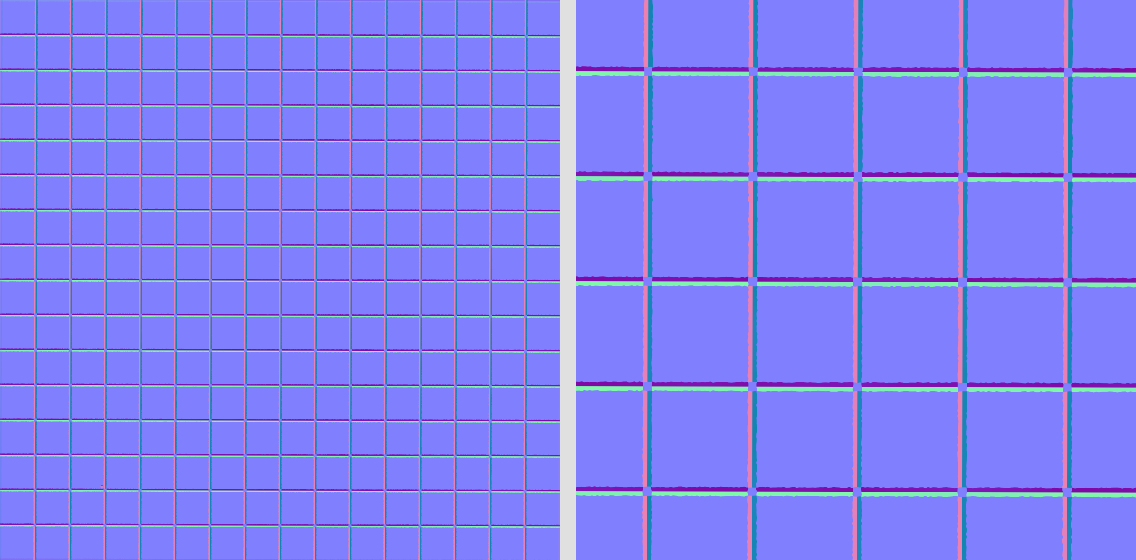
Left: the whole. Right: its middle third, enlarged.
Give the GLSL for this texture map, as a Shadertoy shader.

```glsl
const vec3 FLAT = vec3(0.5, 0.5, 1.0);

float hash(vec2 p) {
    vec3 q = fract(p.xyx * vec3(0.1031, 0.1030, 0.0973));
    q += dot(q, q.yzx + 33.33);
    return fract((q.x + q.y) * q.z);
}

// Smooth noise along a line, with its own pattern per seed
float noiseAlong(float t, float seed) {
    float i = floor(t), f = t - i;
    return mix(hash(vec2(i, seed)), hash(vec2(i + 1.0, seed)), f * f * (3.0 - 2.0 * f));
}

// Share of a filter window centred at d that lies between lo and hi
float coverage(float d, float lo, float hi, float halfWindow) {
    float overlap = min(d + halfWindow, hi) - max(d - halfWindow, lo);
    return clamp(overlap / (2.0 * halfWindow), 0.0, 1.0);
}

void mainImage(out vec4 fragColor, in vec2 fragCoord) {
    vec2 uv = fragCoord / iResolution.xy;
    vec2 window = 5.6 / iResolution.xy;

    // 16 by 16 tiles, turned very slightly clockwise
    vec2 p = uv * 16.0 + vec2(-0.016 - 0.04 * (uv.y - 0.5), 0.018 + 0.04 * (uv.x - 0.5));
    vec2 line = floor(p + 0.5);
    vec2 d = p - line;

    // Ragged lips and faint wear along each groove
    vec2 wear = vec2(noiseAlong(p.y * 2.0, line.x + 40.0), noiseAlong(p.x * 2.0, line.y + 80.0));
    vec2 grain = vec2(noiseAlong(p.y * 40.0, line.x + 120.0), noiseAlong(p.x * 40.0, line.y + 160.0)) - 0.5;
    vec2 width = 0.042 + 0.01 * grain;

    // Grooves nearly vanish along the outer border
    vec2 inside = step(0.5, line) * step(line, vec2(15.5));
    vec2 depth = mix(vec2(0.15), vec2(1.0), inside);

    // Facing slopes on the two sides of each groove
    float right = depth.x * coverage(d.x, -width.x, 0.0, window.x);
    float left = depth.x * coverage(d.x, 0.0, width.x, window.x);
    float down = depth.y * coverage(d.y, 0.0, width.y, window.y);
    float up = depth.y * coverage(d.y, -width.y, 0.0, window.y);

    vec3 pink = mix(vec3(0.88, 0.50, 0.74), vec3(0.94, 0.50, 0.68), wear.x);
    vec3 teal = mix(vec3(0.12, 0.52, 0.75), vec3(0.06, 0.52, 0.69), wear.x);
    vec3 purple = mix(vec3(0.50, 0.09, 0.72), vec3(0.50, 0.03, 0.64), wear.y);
    vec3 green = mix(vec3(0.50, 0.92, 0.72), vec3(0.50, 0.98, 0.66), wear.y);

    vec3 vertical = right * (pink - FLAT) + left * (teal - FLAT);
    vec3 horizontal = down * (purple - FLAT) + up * (green - FLAT);

    // Slopes cancel out where grooves cross
    vec3 color = FLAT + vertical * (1.0 - up - down) + horizontal * (1.0 - left - right);

    // Small chip beside one groove
    float chip = 1.0 - smoothstep(0.03, 0.03 + 2.0 * window.x, length(uv * 16.0 - vec2(2.91, 2.1)));
    color = mix(color, uv.y * 16.0 > 2.1 ? purple : pink, 0.6 * chip);

    fragColor = vec4(clamp(color, 0.0, 1.0), 1.0);
}
```
